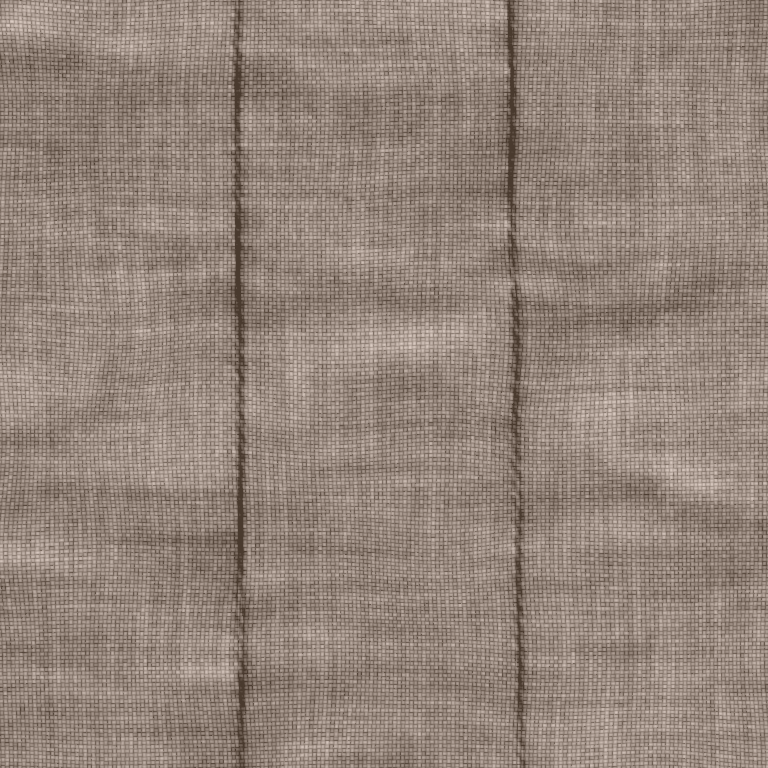
Write a Shadertoy shader that draws this texture.

```glsl
// Rumpled plain-weave linen divided into three panels by two vertical sewn seams.
// Threads are crossed cosine humps, folds are slope-shaded layered noise, and each
// seam is a dark groove with slanted stitches. All parts add up to one tone value.

const float PI = 3.14159;
const vec2 THREADS = vec2(182.0, 200.0);   // threads across and down
const float STITCHES = 40.0;               // stitches along a seam
const int SEAMS = 2;
const vec3 DARK_LINEN = vec3(0.34, 0.28, 0.235);
const vec3 LIGHT_LINEN = vec3(0.86, 0.80, 0.765);

float hash(vec2 p) {
    return fract(sin(dot(p, vec2(12.9898, 78.233))) * 43758.5453);
}

float noise(vec2 p) {
    vec2 i = floor(p), f = fract(p);
    f = f * f * (3.0 - 2.0 * f);
    return mix(mix(hash(i), hash(i + vec2(1, 0)), f.x),
               mix(hash(i + vec2(0, 1)), hash(i + vec2(1, 1)), f.x), f.y);
}

float fbm(vec2 p) {
    float sum = 0.0, amp = 0.5;
    for (int i = 0; i < 4; i++) {
        sum += amp * noise(p);
        p = mat2(1.7, 0.6, -0.6, 1.7) * p + 11.3;
        amp *= 0.5;
    }
    return sum;
}

// Signed distance to a slightly leaning, wandering seam
float seamOffset(vec2 uv, float index) {
    float x = 0.316 + 0.362 * index - uv.y * (0.008 + 0.007 * index);
    return uv.x - x - 0.004 * (noise(vec2(uv.y * 9.0, index * 5.0)) - 0.5);
}

// Fabric height: wide folds, different in each panel, plus puckers by the seams
float clothHeight(vec2 uv) {
    float height = 0.0, panel = 0.0;
    for (int i = 0; i < SEAMS; i++) {
        float d = seamOffset(uv, float(i));
        panel += step(0.0, d);
        float pucker = noise(vec2(uv.x * 9.0, uv.y * 26.0) + panel * 17.0);
        height += 0.35 * exp(-abs(d) / 0.035) * (pucker - 0.5);
    }
    vec2 q = uv * vec2(3.2, 7.5) + panel * vec2(7.3, 3.1);
    q.y += 1.2 * noise(uv * 4.0 + panel * 5.0);
    return height + fbm(q);
}

// One pressed crease: light on its upper side, dark on its lower side
float crease(vec2 uv, vec2 center, float slope, float halfLength, float width) {
    vec2 d = uv - center;
    float across = (d.y - slope * d.x + 0.02 * (noise(uv * 12.0) - 0.5)) / width;
    float along = d.x / halfLength;
    return across * exp(-across * across - along * along);
}

// Uneven brightness along a single yarn
float yarnTone(float along, float id) {
    return noise(vec2(along * 0.07, id)) + 0.5 * noise(vec2(along * 0.6, id + 37.0)) - 0.75;
}

// Plain weave: horizontal and vertical yarns alternate on top
float weaveTone(vec2 p) {
    vec2 id = floor(p), f = fract(p) - 0.5;
    bool weftOnTop = mod(id.x + id.y, 2.0) < 0.5;
    vec2 local = weftOnTop ? f : f.yx;
    float hump = pow(cos(PI * local.y), 0.7) * mix(0.55, 1.0, cos(PI * local.x));
    float yarn = weftOnTop ? yarnTone(p.x, id.y) : yarnTone(p.y, id.x + 311.0);
    return 0.50 * (hump - 0.61) + 0.20 * yarn;
}

// Groove, soft shadow and slanted stitches of one seam, as darkening
float seamShade(float d, float y, float seed) {
    float t = y * STITCHES + d * 45.0;
    float phase = fract(t) - 0.5;
    float size = 0.75 + 0.5 * hash(vec2(floor(t), seed));
    float edge = 0.0018 * sin(2.0 * PI * t) + 0.002 * (noise(vec2(y * 110.0, seed)) - 0.5);
    float core = (d - edge) / 0.0055;
    float groove = 0.29 * exp(-core * core);
    float shadow = 0.15 * exp(-abs(d) / (d > 0.0 ? 0.016 : 0.008));
    vec2 h = vec2((d - 0.002) / 0.005, phase / 0.28);
    float hole = 0.20 * size * exp(-dot(h, h));
    vec2 b = vec2((d + 0.005) / 0.004, (abs(phase) - 0.5) / 0.22);
    float bead = 0.14 * size * exp(-dot(b, b));
    return groove + shadow + hole - bead;
}

void mainImage(out vec4 fragColor, in vec2 fragCoord) {
    vec2 uv = fragCoord / iResolution.xy;

    // Folds lit from above
    vec2 toLight = vec2(-0.003, 0.011);
    float tone = 0.49 + 0.85 * (clothHeight(uv - toLight) - clothHeight(uv + toLight));
    tone += 0.22 * (fbm(uv * vec2(4.0, 7.0) + 40.0) - 0.47);
    tone += 0.34 * crease(uv, vec2(0.88, 0.365), -0.36, 0.14, 0.030);
    tone += 0.28 * crease(uv, vec2(0.10, 0.930), -0.10, 0.14, 0.035);
    tone += 0.22 * crease(uv, vec2(0.43, 0.640), 0.05, 0.16, 0.045);
    tone += 0.22 * crease(uv, vec2(0.14, 0.370), 0.02, 0.16, 0.022);
    tone += 0.22 * crease(uv, vec2(0.54, 0.900), 0.25, 0.11, 0.035);

    // Woven threads that wander a little; they fade out when too fine to resolve
    vec2 wander = vec2(noise(uv * 7.0), noise(uv * 7.0 + 50.0)) - 0.5;
    float threadsPerPixel = max(THREADS.x / iResolution.x, THREADS.y / iResolution.y);
    float visible = 1.0 - smoothstep(0.5, 1.0, threadsPerPixel);
    tone += visible * weaveTone(uv * THREADS + wander * 2.5);

    // Thick and thin streaks in both directions, then fibre grain
    tone += 0.10 * (noise(uv * vec2(95.0, 6.0)) + noise(uv * vec2(6.0, 95.0) + 70.0) - 1.0);
    tone += 0.14 * (noise(uv * 260.0) - 0.5);

    for (int i = 0; i < SEAMS; i++) {
        float index = float(i);
        tone -= seamShade(seamOffset(uv, index), uv.y, index * 9.0);
    }
    fragColor = vec4(mix(DARK_LINEN, LIGHT_LINEN, clamp(tone, -0.1, 1.0)), 1.0);
}
```
